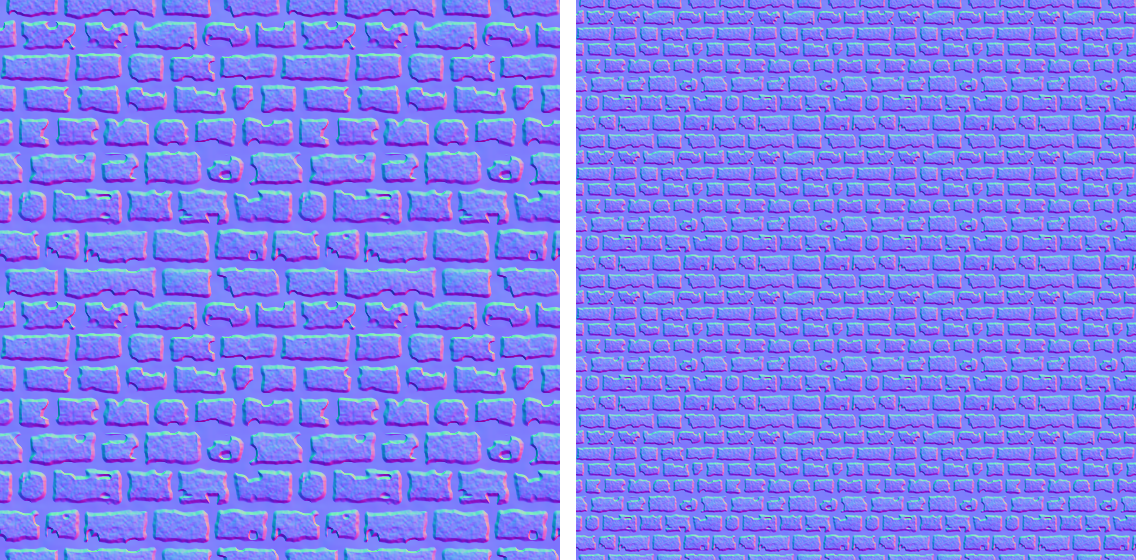
Left: one tile. Right: repeated 2 by 2.
Write a WebGL 1 fragment shader that draws this texture map.

```glsl
precision highp float;
// Tangent-space normal map of a rough coursed stone wall, repeating without seams.
// Hashed joints split each course into stones; wobbling rounded boxes give a height
// field with bevel, dome, tilt and grain, and its slope becomes the colour.
uniform vec2 u_resolution;

#define REPEATS 2.0     // wall tiles across and down
#define ROWS 8.0        // courses per tile
#define JITTER 0.5      // spread of the vertical joints
#define GAP 0.0085      // half width of the mortar
#define BEVEL 0.014     // width of the stone edge
#define RELIEF 0.0115   // height of the stone edge
#define DOME 0.0085     // bulge of the stone face
#define TILT 0.22       // random lean of each stone
#define WOBBLE 0.013    // waviness of the outlines
#define CHIP 0.022      // depth of broken edges
#define GRAIN 0.0018    // fine roughness of the face
#define SEED 17.0

const float TAU = 6.2831853;

float hash(vec2 p) {
  vec3 q = fract((p.xyx + SEED) * 0.1031);
  q += dot(q, q.yzx + 33.33);
  return fract((q.x + q.y) * q.z);
}

// Whole index wrapped to 0 .. n-1
vec2 wrap(vec2 i, vec2 n) {
  return floor(mod(i + 0.5, n));
}

// Value noise with a whole number of cells per tile
float noise(vec2 p, float cells, float layer) {
  p *= cells;
  vec2 i = floor(p), f = p - i;
  f = f * f * f * (f * (f * 6.0 - 15.0) + 10.0);
  vec2 n = vec2(cells), s = vec2(layer * 37.0, layer * 11.0);
  float a = hash(wrap(i, n) + s);
  float b = hash(wrap(i + vec2(1.0, 0.0), n) + s);
  float c = hash(wrap(i + vec2(0.0, 1.0), n) + s);
  float d = hash(wrap(i + 1.0, n) + s);
  return mix(mix(a, b, f.x), mix(c, d, f.x), f.y);
}

// Position of joint k along a course, in stones
float joint(float k, float row, float count) {
  return k + JITTER * (hash(vec2(floor(mod(k + 0.5, count)), row + 40.0)) - 0.5);
}

float roundBox(vec2 p, vec2 halfSize, float radius) {
  vec2 q = abs(p) - halfSize + radius;
  return length(max(q, 0.0)) + min(max(q.x, q.y), 0.0) - radius;
}

float wallHeight(vec2 p) {
  // Bend the grid so that outlines wander
  vec2 bend = vec2(noise(p, 18.0, 1.0), noise(p, 18.0, 2.0)) - 0.5;
  bend += 0.45 * (vec2(noise(p, 46.0, 3.0), noise(p, 46.0, 4.0)) - 0.5);
  vec2 w = p + WOBBLE * bend;

  // Courses, counted from the top, with slowly varying height
  float t = 1.0 - w.y;
  float course = t * ROWS + 0.083 - 0.146 * cos(TAU * t) + 0.5;
  float row = floor(mod(floor(course) + 0.5, ROWS));
  float y = (0.5 - fract(course)) / ROWS;

  // Stones of this course, staggered on every second one
  float count = 5.0 + step(abs(row - 3.5), 0.6) - step(row, 0.5);
  float u = (w.x - 0.01 - 0.1 * mod(row, 2.0)) * count;
  float k = floor(u + 0.5);
  k -= step(u, joint(k, row, count));
  float left = joint(k, row, count), right = joint(k + 1.0, row, count);
  vec2 id = vec2(floor(mod(k + 0.5, count)), row);
  vec2 local = vec2((u - 0.5 * (left + right)) / count, y);

  // Size, corner radius and lean of each stone
  float r1 = hash(id + 71.0), r2 = hash(id + 113.0), r3 = hash(id + 157.0);
  vec2 halfSize = vec2(0.5 * (right - left) / count, 0.5 / ROWS) - GAP;
  halfSize -= vec2(0.003, 0.007) * vec2(r2, r1);
  local.y -= 0.005 * (r3 - 0.5);
  local.y += 0.06 * (r2 - 0.5) * local.x;
  float radius = mix(0.012, 0.042, r1 * r1 * r1);

  // Outline with broken corners and edges
  float edge = roundBox(local, halfSize, radius);
  edge += CHIP * smoothstep(0.66, 0.92, noise(p, 21.0, 5.0));
  edge += 0.003 * (noise(p, 80.0, 6.0) - 0.5);
  float stone = smoothstep(0.0, BEVEL, -edge);

  // Face: dome, lean, worn ledges and grain
  vec2 a = local / halfSize;
  float face = RELIEF + DOME * (1.0 - 0.65 * a.y * a.y - 0.35 * a.x * a.x);
  face += TILT * dot(local, vec2(0.35 * (r2 - 0.5), r3 - 0.5));
  face -= 0.0016 * smoothstep(0.5, 0.75, noise(p, 22.0, 7.0));
  face += GRAIN * (1.5 * noise(p, 58.0, 8.0) + noise(p, 116.0, 9.0) - 1.25);

  // Mortar: soft swells
  float mortar = 0.007 * noise(p, 9.0, 10.0) + 0.0012 * noise(p, 34.0, 11.0);
  return mortar + stone * face;
}

void main() {
  vec2 p = gl_FragCoord.xy / u_resolution * REPEATS;
  vec2 e = vec2(0.002, 0.0);
  vec2 slope = vec2(wallHeight(p + e.xy) - wallHeight(p - e.xy),
                    wallHeight(p + e.yx) - wallHeight(p - e.yx)) / (2.0 * e.x);
  vec3 normal = normalize(vec3(-slope, 1.0));
  gl_FragColor = vec4(0.495 + 0.495 * normal, 1.0);
}
```
